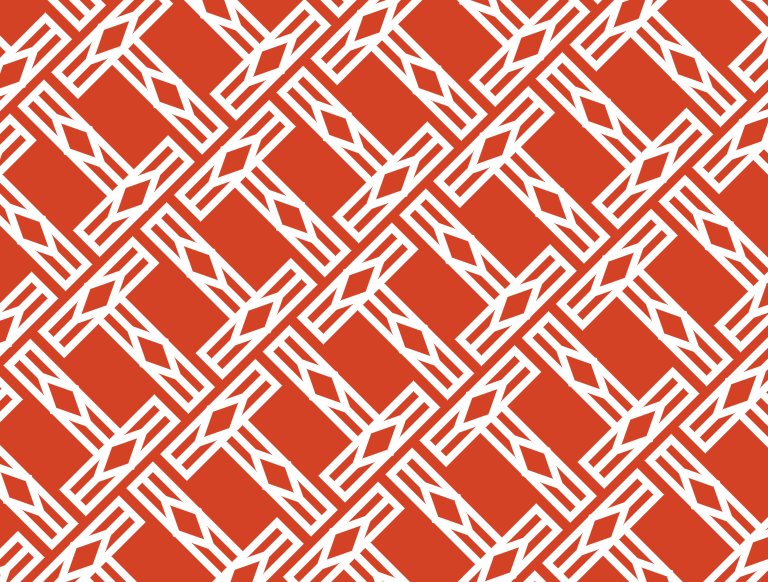
Write a Shadertoy shader that draws this pattern.

```glsl
// Diagonal lattice of white outlined bars on red: each bar holds a diamond with
// a spoke to either end, and pairs of bars form T shapes. Every tile has one T
// and its half-turn twin, drawn from signed distances in stripe-width units.

const vec2 TILE = vec2(25.5, 22.93);      // repeat along and across the long bars
const vec2 BAR_HALF = vec2(8.9, 2.5);

// Signed distance to a white bar lying along x, centred on the origin.
float barDistance(vec2 p) {
    p = abs(p);
    float box = max(p.x - BAR_HALF.x, p.y - BAR_HALF.y);
    float outline = abs(box + 0.5) - 0.5;
    float spoke = max(p.y - 0.5, p.x - BAR_HALF.x);
    float diamond = dot(p, normalize(vec2(1.15, 2.4))) - 1.37;
    float white = min(min(outline, spoke), diamond - 1.0);
    return max(white, -diamond);          // hollow out the red diamond
}

// A bar with a second one standing on its middle, repeated over the tiles.
float teeDistance(vec2 p) {
    p.x = mod(p.x + 0.5 * TILE.x, TILE.x) - 0.5 * TILE.x;
    p.y = mod(p.y + 3.06, TILE.y) - 3.06;
    vec2 leg = p - vec2(0.0, 10.4);
    return min(barDistance(p), barDistance(leg.yx));
}

void mainImage(out vec4 fragColor, in vec2 fragCoord) {
    float pixel = 76.9 / iResolution.y;
    vec2 p = fragCoord * pixel - vec2(47.25, 39.45);

    // Turn to the diagonals: x runs up-right, y runs down-right
    vec2 q = vec2(p.x + p.y, p.x - p.y) * sqrt(0.5);

    // The T and its twin, turned half round and set between its neighbours
    vec2 twin = vec2(0.5 * TILE.x, 16.8) - q;
    float d = min(teeDistance(q), teeDistance(twin));

    float ink = smoothstep(0.7 * pixel, -0.7 * pixel, d);
    vec3 color = mix(vec3(0.83, 0.26, 0.15), vec3(1.0), ink);
    fragColor = vec4(color, 1.0);
}
```
